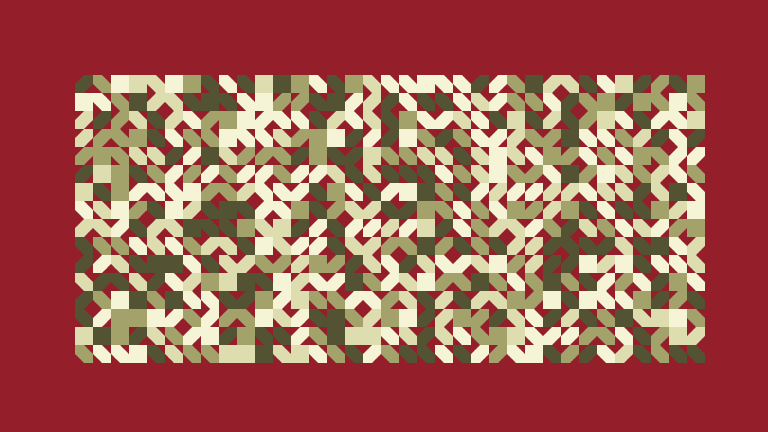
Write a Shadertoy shader that draws this pattern.

```glsl
// A panel of randomly turned, corner-cut square tiles in four tones on a red ground.

const vec2  GRID = vec2(35.0, 16.0);              // tiles across and down
const float CELL = 1.0 / 24.0;                    // tile side, in canvas heights
const vec2  PANEL_SHIFT = vec2(4.0, -2.0) / 288.0; // panel centre from canvas centre
const float CUT = 0.5;                            // cut corner leg, in tile sides
const float FULL_SHARE = 0.2;                     // tiles left whole
const float FALLING_SHARE = 0.47;                 // bands running down to the right
const int   SAMPLES = 4;                          // antialiasing samples per axis

const vec3 RED   = vec3(0.580, 0.120, 0.170);
const vec3 DARK  = vec3(0.325, 0.325, 0.200);
const vec3 OLIVE = vec3(0.645, 0.635, 0.420);
const vec3 SAND  = vec3(0.870, 0.865, 0.690);
const vec3 CREAM = vec3(0.965, 0.955, 0.845);

float hash(vec2 p) {
    return fract(sin(dot(p, vec2(127.1, 311.7))) * 43758.5453);
}

// Weighted choice of tile tone
vec3 tileColor(float pick) {
    if (pick < 0.27) return DARK;
    if (pick < 0.50) return OLIVE;
    if (pick < 0.71) return SAND;
    return CREAM;
}

// Whole square, or a band with two opposite corners removed
bool insideTile(vec2 local, float pick) {
    if (pick < FULL_SHARE) return true;
    float turn = pick < FULL_SHARE + FALLING_SHARE ? 1.0 : -1.0;
    return abs(local.x + turn * local.y) < 1.0 - CUT;
}

vec3 pattern(vec2 pos) {
    vec2 gridPos = (pos - PANEL_SHIFT) / CELL + 0.5 * GRID;
    vec2 id = floor(gridPos);
    if (any(lessThan(id, vec2(0.0))) || any(greaterThanEqual(id, GRID))) return RED;

    vec2 local = fract(gridPos) - 0.5;
    float shapePick = hash(id + 17.3);
    float colorPick = hash(id + 71.9);
    return insideTile(local, shapePick) ? tileColor(colorPick) : RED;
}

void mainImage(out vec4 fragColor, in vec2 fragCoord) {
    // Average subpixel samples to smooth every edge
    vec3 sum = vec3(0.0);
    for (int y = 0; y < SAMPLES; y++) {
        for (int x = 0; x < SAMPLES; x++) {
            vec2 jitter = (vec2(x, y) + 0.5) / float(SAMPLES) - 0.5;
            vec2 pos = (fragCoord + jitter - 0.5 * iResolution.xy) / iResolution.y;
            sum += pattern(pos);
        }
    }
    fragColor = vec4(sum / float(SAMPLES * SAMPLES), 1.0);
}
```
